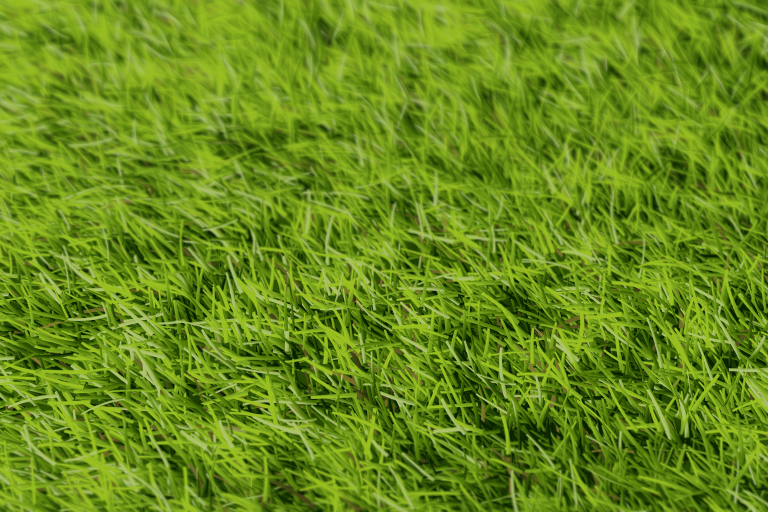
Write a Shadertoy shader that draws this texture.

```glsl
const int LAYERS = 22;
const float CELL = 0.062;
const float FOCUS_TOP = 0.42;
const float FOCUS_BOTTOM = 0.20;

const vec3 SHADOW = vec3(0.04, 0.13, 0.00);
const vec3 DEEP   = vec3(0.17, 0.31, 0.01);
const vec3 LEAF   = vec3(0.33, 0.49, 0.03);
const vec3 FRESH  = vec3(0.47, 0.63, 0.12);
const vec3 BRIGHT = vec3(0.60, 0.75, 0.13);
const vec3 SHEEN  = vec3(0.70, 0.77, 0.50);
const vec3 THATCH = vec3(0.48, 0.40, 0.18);

vec4 hash4(vec2 p) {
    vec4 q = fract(p.xyxy * vec4(0.1031, 0.1030, 0.0973, 0.1099));
    q += dot(q, q.wzxy + 33.33);
    return fract((q.xxyz + q.yzzw) * q.zywx);
}

vec2 gradientAt(vec2 cell) {
    float a = 6.2832 * hash4(cell + 71.0).x;
    return vec2(cos(a), sin(a));
}

float gradientNoise(vec2 p) {
    vec2 i = floor(p), f = p - i;
    vec2 u = f * f * f * (f * (f * 6.0 - 15.0) + 10.0);
    vec2 e = vec2(0.0, 1.0);
    float low = mix(dot(gradientAt(i), f), dot(gradientAt(i + e.yx), f - e.yx), u.x);
    float high = mix(dot(gradientAt(i + e), f - e), dot(gradientAt(i + e.yy), f - e.yy), u.x);
    return mix(low, high, u.y);
}

// Green ramp from shaded root to sunlit tip
vec3 grassTone(float v) {
    vec3 c = mix(SHADOW, DEEP, smoothstep(0.03, 0.17, v));
    c = mix(c, LEAF, smoothstep(0.17, 0.38, v));
    c = mix(c, FRESH, smoothstep(0.38, 0.62, v));
    return mix(c, BRIGHT, smoothstep(0.62, 0.82, v));
}

// Ground coordinates: nearer grass appears larger
vec2 toGround(vec2 p, float scale) {
    return vec2(p.x / scale, -log(scale) / 0.3);
}

// Blades lie low to the left and stand more mixed to the right
float bladeAngle(vec2 root, float side, float rnd) {
    float lean = mix(2.72, 2.05, side) - 0.25 * root.y;
    lean += 0.6 * gradientNoise(root * 4.0 + 9.0);
    float spread = (rnd - 0.5) * 2.0;
    return lean + spread * mix(0.35, 1.0, abs(spread)) * mix(0.8, 1.3, side);
}

// Returns position along the blade (0..1), position across it, and coverage
vec3 bladeShape(vec2 p, float angle, float halfLen, float width, float bend, float blur) {
    vec2 dir = vec2(cos(angle), sin(angle));
    float u = dot(p, dir) / halfLen;
    float across = dot(p, vec2(-dir.y, dir.x)) - bend * halfLen * (u * u - 0.3);
    float t = clamp(u * 0.5 + 0.5, 0.0, 1.0);
    float taper = width * mix(1.1, 0.7, t);
    float sides = smoothstep(-blur, blur, taper - abs(across));
    float ends = smoothstep(-blur, blur, halfLen * (1.0 - abs(u)));
    return vec3(t, clamp(across / taper, -1.0, 1.0), sides * ends);
}

vec3 bladeColor(vec3 shape, float height, float light, vec4 rnd, float side) {
    float v = 0.46 * height * height + 0.30 * (shape.x - 0.5);
    v += 0.62 * (rnd.x - 0.5) + 0.12 * shape.y + light;
    vec3 c = grassTone(v);
    float glossy = step(0.80 + 0.08 * side, rnd.y) * smoothstep(0.3, 0.6, v);
    c = mix(c, SHEEN, glossy * (0.75 + 0.25 * shape.y));
    float dry = step(0.92, rnd.z) * (1.0 - smoothstep(0.65, 0.8, height));
    return mix(c, THATCH * (0.55 + 0.6 * rnd.x), dry * 0.85);
}

void mainImage(out vec4 fragColor, in vec2 fragCoord) {
    vec2 uv = fragCoord / iResolution.xy;
    float aspect = iResolution.x / iResolution.y;
    float scale = 1.1 - 0.3 * uv.y;
    vec2 ground = toGround(vec2((uv.x - 0.5) * aspect, uv.y), scale);

    // Depth of field around the sharp band
    float defocus = 0.020 * max(uv.y - FOCUS_TOP, 0.0) + 0.018 * max(FOCUS_BOTTOM - uv.y, 0.0);
    float blur = (max(0.0010, 0.7 / iResolution.y) + defocus) / scale;

    // Tufts and broad light
    float tuft = gradientNoise(ground * vec2(9.0, 13.0));
    float broad = gradientNoise(ground * 2.6 + 5.0);
    float light = 0.27 + 0.42 * tuft + 0.20 * broad + 0.12 * (uv.y - 0.4) - 0.12 * (uv.x - 0.5);

    // Blades, from the thatch upwards and from far to near
    vec3 color = grassTone(0.07 + 0.3 * light);
    for (int k = 0; k < LAYERS; k++) {
        float layer = float(k);
        float height = (layer + 1.0) / float(LAYERS);
        vec2 grid = ground / CELL + layer * vec2(17.37, 29.61) + 100.0;
        vec2 home = floor(grid);
        for (int j = 1; j >= -1; j--) {
            for (int i = -1; i <= 1; i++) {
                vec2 id = home + vec2(i, j);
                vec4 place = hash4(id + layer * 7.0);
                vec2 offset = (grid - id - place.xy) * CELL;
                float halfLen = CELL * mix(0.42, 0.80, place.w);
                if (length(offset) > halfLen * 1.1 + blur) continue;
                vec4 look = hash4(id + layer * 13.0 + 311.0);
                vec2 root = ground - offset;
                float side = clamp(root.x / aspect + 0.5, 0.0, 1.0);
                float angle = bladeAngle(root, side, place.z);
                float width = mix(0.0019, 0.0043, look.w);
                float bend = 0.22 * (look.z - 0.5);
                vec3 shape = bladeShape(offset, angle, halfLen, width, bend, blur);
                vec3 blade = bladeColor(shape, height, light, look, side);
                color = mix(color, blade, shape.z);
            }
        }
    }
    fragColor = vec4(color, 1.0);
}
```
